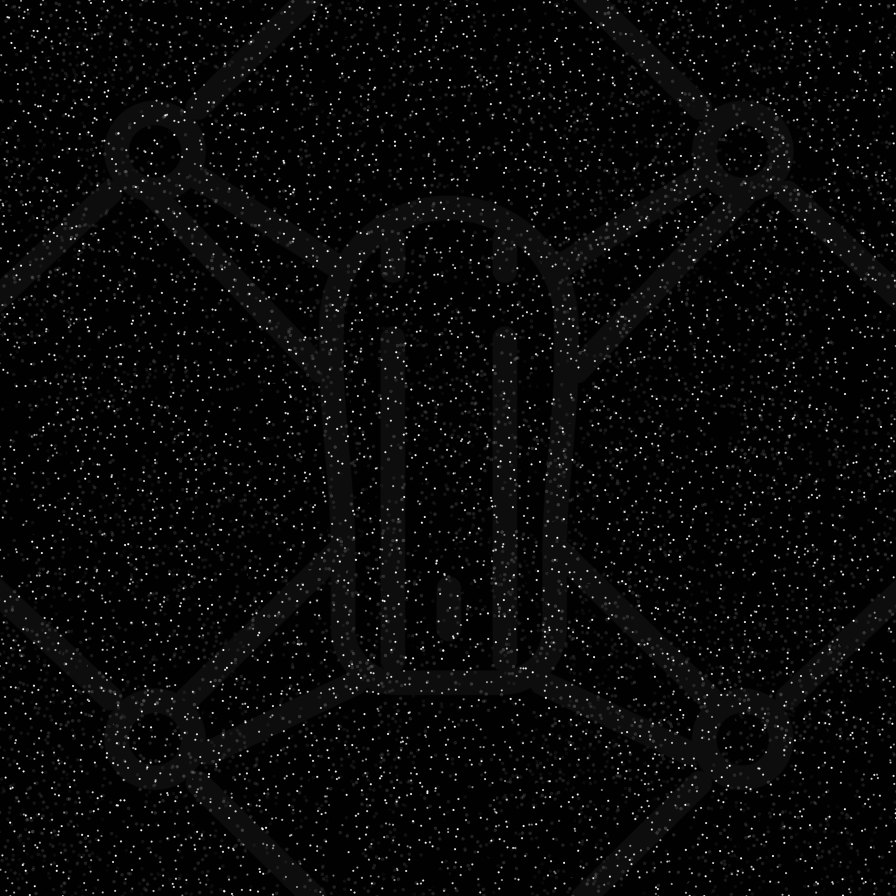
Write a Shadertoy shader that draws this background.

```glsl
// A dark field of fine white and dim grey specks over a faint line drawing of a
// four-rotor craft. The drawing is a union of capsules, rings and a rounded hull,
// folded by symmetry; the specks come from jittered cells with a sine-free hash.

vec3 hash3(vec2 p) {
    vec3 h = fract(vec3(p.xyx) * vec3(0.1031, 0.1030, 0.0973));
    h += dot(h, h.yxz + 33.33);
    return fract((h.xxy + h.yzz) * h.zyx);
}

float noise(vec2 p) {
    vec2 i = floor(p), f = fract(p);
    f = f * f * (3.0 - 2.0 * f);
    return mix(mix(hash3(i).x, hash3(i + vec2(1, 0)).x, f.x),
               mix(hash3(i + vec2(0, 1)).x, hash3(i + vec2(1, 1)).x, f.x), f.y);
}

float segment(vec2 p, vec2 a, vec2 b) {
    vec2 pa = p - a, ba = b - a;
    return length(pa - ba * clamp(dot(pa, ba) / dot(ba, ba), 0.0, 1.0));
}

// Hull outline: round at the top, narrower and squarer below
float hull(vec2 p) {
    p.x += 0.013 * (1.0 - smoothstep(-0.12, 0.1, p.y));
    float corner = p.y > 0.0 ? 0.13 : 0.06;
    vec2 d = abs(p) - vec2(0.131, 0.265) + corner;
    return abs(min(max(d.x, d.y), 0.0) + length(max(d, 0.0)) - corner);
}

// Distance to the centre lines of the craft
float craft(vec2 p) {
    p.x = abs(p.x);
    vec2 q = abs(p);
    float d = hull(p);

    // Rotor rings and blades, alike in all four quarters
    d = min(d, abs(length(q - vec2(0.328)) - 0.043));
    d = min(d, segment(q, vec2(0.150, 0.505), vec2(0.280, 0.377)));
    d = min(d, segment(q, vec2(0.510, 0.158), vec2(0.378, 0.282)));

    // Arms, different above and below
    if (p.y > 0.0) {
        d = min(d, segment(q, vec2(0.283, 0.301), vec2(0.130, 0.203)));
        d = min(d, segment(q, vec2(0.332, 0.282), vec2(0.143, 0.083)));
    } else {
        d = min(d, segment(q, vec2(0.293, 0.284), vec2(0.120, 0.115)));
        d = min(d, segment(q, vec2(0.267, 0.343), vec2(0.104, 0.265)));
    }

    // Bars inside the hull
    d = min(d, segment(p, vec2(0.0625, 0.230), vec2(0.0625, 0.195)));
    d = min(d, segment(p, vec2(0.0625, 0.119), vec2(0.0625, -0.240)));
    return min(d, segment(p, vec2(0.0, -0.160), vec2(0.0, -0.205)));
}

// Brightest speck near uv; a speck may lie anywhere in its cell
float specks(vec2 uv, float cells, float share, float radius, float seed, float aa) {
    vec2 home = floor(uv * cells);
    float brightest = 0.0;
    for (int n = 0; n < 9; n++) {
        vec2 id = home + vec2(n % 3, n / 3) - 1.0;
        vec3 h = hash3(id + seed);
        if (h.z > share) continue;
        float level = hash3(id + seed + 571.0).x;
        float mask = 1.0 - smoothstep(radius - aa, radius + aa, length(uv - (id + h.xy) / cells));
        brightest = max(brightest, mask * mix(0.45, 1.0, level));
    }
    return brightest;
}

void mainImage(out vec4 fragColor, in vec2 fragCoord) {
    vec2 uv = fragCoord / iResolution.xy;
    float pixel = 1.0 / iResolution.y;

    // Faint drawing on near black
    float line = 1.0 - smoothstep(-pixel, pixel, craft(uv - vec2(0.501, 0.503)) - 0.0137);
    float shade = mix(0.004, 0.05, line);

    // Dim grey specks gather in clusters and glow a little more on the lines
    float cluster = smoothstep(0.25, 0.8, 0.6 * noise(uv * 14.0) + 0.4 * noise(uv * 37.0));
    for (float i = 0.0; i < 3.0; i++) {
        float grey = specks(uv, 77.0 + 6.0 * i, 0.16 + 0.42 * cluster, 0.0021, 211.0 + 331.0 * i, 0.7 * pixel);
        shade += grey * grey * mix(0.14, 0.19, line);
    }

    // Sharp white specks lie evenly over everything
    for (float i = 0.0; i < 2.0; i++) {
        float white = specks(uv, 67.0 + 8.0 * i, 0.48, 0.0011, 1307.0 + 473.0 * i, 0.7 * pixel);
        shade = mix(shade, 1.0, white);
    }
    fragColor = vec4(vec3(shade), 1.0);
}
```
